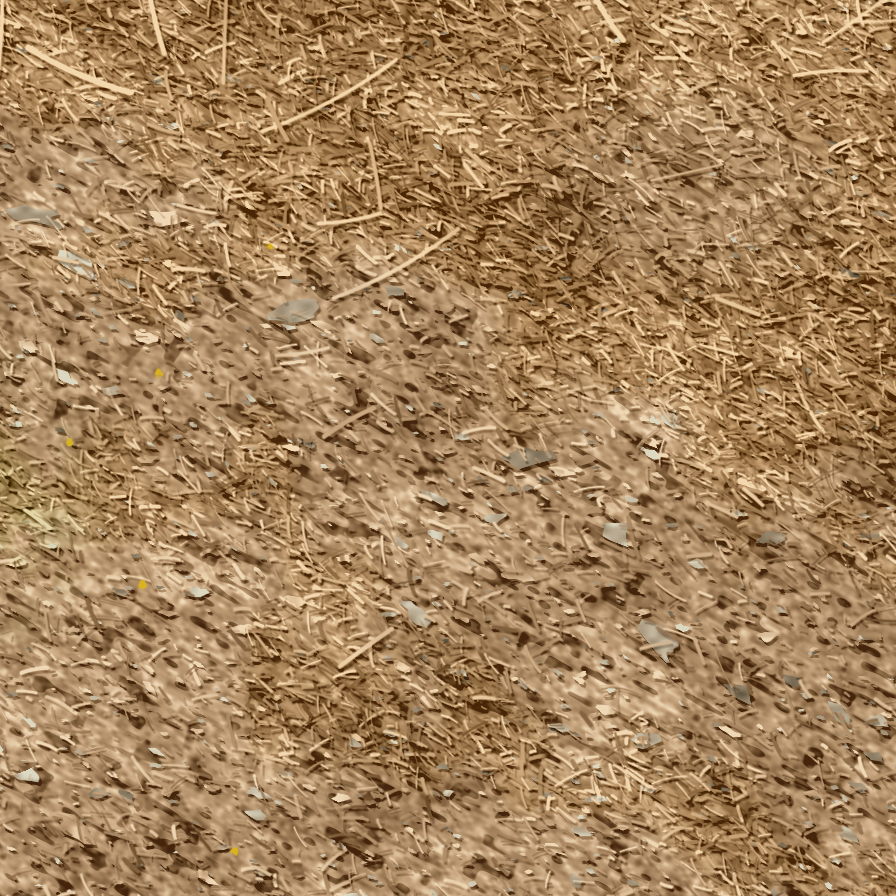
Give the GLSL for this texture, as a Shadertoy shader.

```glsl
// Tones run from 0 (deep shade) to 5 (bleached straw)
const vec3 TONES[6] = vec3[6](
    vec3(0.33, 0.20, 0.08), vec3(0.47, 0.34, 0.19), vec3(0.59, 0.45, 0.30),
    vec3(0.69, 0.55, 0.39), vec3(0.79, 0.65, 0.49), vec3(0.90, 0.79, 0.64));
const vec3 STONE_TINT = vec3(-0.08, 0.0, 0.06);
const vec3 STRAW_TINT = vec3(0.025, 0.0, -0.04);
const vec3 HERB_TINT = vec3(-0.06, -0.01, -0.05);
const vec3 FLOWER = vec3(0.85, 0.70, 0.12);
const vec2 SHADOW_OFFSET = vec2(0.0020, -0.0034);
const float SLANT = -0.52;         // main direction of litter, radians
const float SPREAD = 1.35;         // deviation of single straws
const float SOFTNESS = 0.0014;
const float SOIL_TONE = 3.3;
const float STRAW_SHADE = 1.3;
const float STONE_SHADE = 1.9;
const float MEAN_TONE = 2.72;
const float CONTRAST = 1.27;
const float BROAD_VARIATION = 1.9;
const int STRAW_LAYERS = 9;
const int STALKS = 18;
const int FLOWERS = 5;

vec4 hash(vec2 p) {
    vec4 v = fract(p.xyxy * vec4(0.1031, 0.1030, 0.0973, 0.1099));
    v += dot(v, v.wzxy + 33.33);
    return fract((v.xxyz + v.yzzw) * v.zywx);
}

float noise(vec2 p) {
    vec2 i = floor(p), f = fract(p);
    f = f * f * (3.0 - 2.0 * f);
    return mix(mix(hash(i).x, hash(i + vec2(1, 0)).x, f.x),
               mix(hash(i + vec2(0, 1)).x, hash(i + vec2(1, 1)).x, f.x), f.y);
}

// Brings a vector into a frame whose x axis points along the angle
mat2 turn(float angle) {
    float c = cos(angle), s = sin(angle);
    return mat2(c, -s, s, c);
}

float cover(float d) {
    float soft = max(SOFTNESS, 0.7 / iResolution.y);
    return 1.0 - smoothstep(-soft, soft, d);
}

float stroke(vec2 q, float angle, float halfLength, float halfWidth, float bend) {
    q = turn(angle) * q;
    q.y += bend * q.x * q.x / halfLength;
    return cover(length(vec2(max(abs(q.x) - halfLength, 0.0), q.y)) - halfWidth);
}

// Irregular flattened polygon
float chip(vec2 q, float radius, vec4 h) {
    q = turn(SLANT + 0.2 + (h.x - 0.5) * 0.9) * q;
    q.y *= 2.2;
    q += radius * 0.5 * (noise(q / radius * 1.7 + h.zw * 50.0) - 0.5);
    float d = -radius;
    for (int i = 0; i < 6; i++) {
        vec4 side = hash(h.zw * 91.0 + float(i) * 7.0);
        float a = (float(i) + 0.6 * side.x) * 1.0472;
        d = max(d, dot(q, vec2(cos(a), sin(a))) - radius * mix(0.5, 1.0, side.y));
    }
    return cover(d);
}

// ground.x is the tone, ground.y the share of grey stone
void addStones(inout vec2 ground, vec2 p, float scale, float density, float greyShare) {
    for (int k = 0; k < 9; k++) {
        vec2 cell = floor(p * scale) + vec2(k % 3, k / 3) - 1.0;
        vec4 h = hash(cell + scale * 3.0), g = hash(cell + scale * 5.0 + 40.0);
        if (g.x > density) continue;
        vec2 q = p - (cell + h.xy) / scale;
        float radius = mix(0.2, 0.55, g.y * g.y) / scale;
        ground.x -= STONE_SHADE * chip(q - SHADOW_OFFSET * 1.1, radius, h);
        float tone = mix(2.5, 5.2, g.z) + 2.0 * (noise(p * vec2(70, 120)) - 0.5);
        ground = mix(ground, vec2(tone, step(g.w, greyShare)), chip(q, radius, h));
    }
}

void addStraw(inout vec2 ground, vec2 p, float layer, float density) {
    float scale = mix(27.0, 56.0, fract(layer * 0.618));
    for (int k = 0; k < 9; k++) {
        vec2 cell = floor(p * scale) + vec2(k % 3, k / 3) - 1.0;
        vec4 h = hash(cell + layer * 17.0), g = hash(cell + layer * 29.0 + 70.0);
        float present = smoothstep(h.z - 0.06, h.z + 0.06, density);
        if (present < 0.01) continue;
        vec2 q = p - (cell + h.xy) / scale;
        float angle = SLANT + (g.x + g.y - 1.0) * SPREAD;
        float halfLength = mix(0.12, 0.75, g.z * g.z) / scale;
        float halfWidth = mix(0.0008, 0.0023, h.w * h.w);
        float bend = (g.y - 0.5) * 0.22;
        ground.x -= STRAW_SHADE * present * stroke(q - SHADOW_OFFSET, angle, halfLength, halfWidth, bend);
        ground = mix(ground, vec2(mix(1.5, 5.3, g.w), 0.0),
                     present * stroke(q, angle, halfLength, halfWidth, bend));
    }
}

void mainImage(out vec4 fragColor, in vec2 fragCoord) {
    vec2 p = fragCoord / iResolution.y;
    vec2 along = turn(SLANT) * p;

    // Straw lies thick at the top and in a slanting band below
    float band = p.y + 0.4 * p.x + 0.25 * (noise(p * 6.0) - 0.5) + 0.14 * (noise(p * 17.0) - 0.5);
    float bare = 1.0 - smoothstep(0.06, 0.2, length((p - vec2(0.77, 0.79)) * vec2(0.8, 1.2)));
    float litter = smoothstep(0.70, 0.92, band) + 0.75 * exp(-pow((band - 0.45) / 0.09, 2.0));
    litter = clamp(litter - 0.6 * bare, 0.16, 0.95);

    // Soil grain and dark flecks
    float grain = 0.7 * noise(along * vec2(28, 60)) + 1.6 * noise(along * vec2(75, 150))
                + 1.7 * noise(along * vec2(150, 230)) - 2.0;
    float fleck = smoothstep(0.66, 0.80, noise(along * vec2(52, 125) + 9.0));
    vec2 ground = vec2(SOIL_TONE + grain - 1.9 * fleck - 0.5 * litter, 0.0);

    // Pebbles and flat stones
    addStones(ground, p, 66.0, 0.38, 0.25);
    addStones(ground, p, 36.0, 0.28, 0.35);
    float stony = exp(-pow((band - 0.68) / 0.15, 2.0)) + 0.6 * (1.0 - smoothstep(0.15, 0.35, band));
    addStones(ground, p, 15.0, 0.36 * stony, 0.75);

    for (int i = 0; i < STRAW_LAYERS; i++) addStraw(ground, p, float(i) + 1.0, litter);

    // Long pale stalks
    for (int i = 0; i < STALKS; i++) {
        vec4 h = hash(vec2(i, 5)), g = hash(vec2(i, 23));
        vec2 q = p - vec2(h.x, sqrt(h.y));
        float angle = SLANT + (g.x - 0.5) * 2.4;
        float halfLength = mix(0.025, 0.09, h.z * h.z);
        float halfWidth = mix(0.0012, 0.0034, h.w * h.w);
        float bend = (g.y - 0.5) * 0.16;
        ground.x -= 1.3 * stroke(q - SHADOW_OFFSET * 1.3, angle, halfLength, halfWidth, bend);
        ground = mix(ground, vec2(mix(3.7, 5.2, g.z), 0.0), stroke(q, angle, halfLength, halfWidth, bend));
    }

    // Uneven light over clumps and hollows
    float broad = noise(along * vec2(6, 11) + 3.0) + 0.8 * noise(along * vec2(15, 28)) - 0.9;
    float tone = MEAN_TONE + CONTRAST * (ground.x - MEAN_TONE) + BROAD_VARIATION * broad * 0.7;

    // Tone to colour, then tints
    tone = clamp(tone, -0.4, 5.4);
    int low = int(clamp(floor(tone), 0.0, 4.0));
    vec3 color = mix(TONES[low], TONES[low + 1], tone - float(low));
    float herbs = smoothstep(0.22, 0.0, length((p - vec2(0.02, 0.44)) * vec2(1.6, 1.0)));
    color += STONE_TINT * ground.y + STRAW_TINT * (litter - 0.45) * (1.0 - ground.y);
    color += HERB_TINT * herbs * noise(p * 40.0);

    // Tiny flowers
    for (int i = 0; i < FLOWERS; i++) {
        vec4 h = hash(vec2(i, 61));
        vec2 q = p - h.xy * vec2(0.5, 0.75);
        float ragged = 0.004 * (noise(p * 220.0) - 0.5);
        color = mix(color, FLOWER, cover(length(q) + ragged - mix(0.003, 0.005, h.z)));
    }
    fragColor = vec4(clamp(color, 0.0, 1.0), 1.0);
}
```
